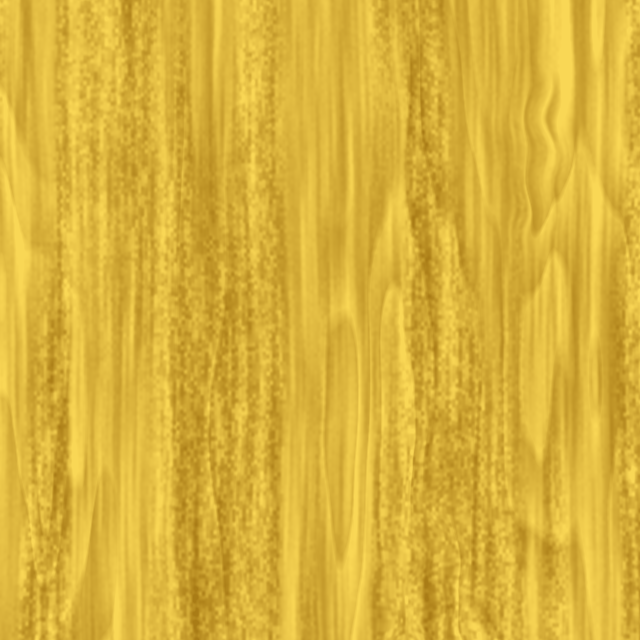
This texture is drawn by a Shadertoy shader. Its source:

```glsl
// Golden yellow wood with fine vertical grain, elongated eyes and rough fibre bands.
#define DARK vec3(0.72, 0.55, 0.13)
#define LIGHT vec3(0.95, 0.81, 0.31)
#define TONE 0.60
#define BAND_AMOUNT 0.24
#define STREAK_AMOUNT 0.34
#define FINE_AMOUNT 0.32
#define FIBRE_AMOUNT 0.24
#define RING_AMOUNT 0.26
#define SPECKLE_AMOUNT 0.36
#define KNOT_WARP 0.009

float hash(ivec2 cell, int seed) {
    uint h = uint(cell.x) * 1597u ^ uint(cell.y) * 51749u ^ uint(seed) * 7919u;
    h = (h ^ (h >> 15)) * 73244475u;
    h = (h ^ (h >> 13)) * 73244475u;
    h ^= h >> 16;
    return float(h & 65535u) / 65535.0;
}

// One column of smooth noise, shifted so that streak ends do not line up.
float columnNoise(int column, float y, int seed) {
    y += 17.0 * hash(ivec2(column, 0), seed + 50);
    int row = int(floor(y));
    float f = smoothstep(0.0, 1.0, fract(y));
    return mix(hash(ivec2(column, row), seed), hash(ivec2(column, row + 1), seed), f);
}

// Smooth noise from -1 to 1.
float grain(vec2 p, int seed) {
    int column = int(floor(p.x));
    float f = smoothstep(0.0, 1.0, fract(p.x));
    float n = mix(columnNoise(column, p.y, seed), columnNoise(column + 1, p.y, seed), f);
    return 2.0 * n - 1.0;
}

// Soft rise and sharp fall across each contour of a stretched height field.
float growthRings(vec2 p) {
    float height = grain(p * vec2(13.0, 2.2), 11) + 0.35 * grain(p * vec2(30.0, 5.0), 12);
    float phase = fract(height * 1.7 + 0.3);
    return 2.0 * min(phase / 0.84, (1.0 - phase) / 0.16) - 1.0;
}

void mainImage(out vec4 fragColor, in vec2 fragCoord) {
    vec2 uv = fragCoord / iResolution.xy;

    // Gentle sway everywhere, tighter ripples around knots
    float knot = smoothstep(0.25, 0.75, grain(uv * vec2(6.0, 2.5) + 3.0, 1));
    vec2 p = uv;
    p.x += 0.006 * grain(uv * vec2(5.0, 3.0), 2);
    p.x += 0.0015 * grain(uv * vec2(24.0, 12.0), 3);
    p.x += KNOT_WARP * knot * grain(uv * vec2(26.0, 20.0), 4);

    // Grain from broad bands down to fibres
    float band = grain(p * vec2(15.0, 0.9), 5);
    float streak = grain(p * vec2(42.0, 1.8), 6);
    float fine = grain(p * vec2(88.0, 3.5), 7);
    float fibre = grain(p * vec2(165.0, 9.0), 8);
    float tone = TONE + BAND_AMOUNT * band + STREAK_AMOUNT * streak
               + FINE_AMOUNT * fine + FIBRE_AMOUNT * fibre;

    // Eyes and arches in some columns
    float ringMask = smoothstep(-0.3, 0.4, grain(uv * vec2(9.0, 1.5), 9));
    tone += RING_AMOUNT * ringMask * growthRings(p);

    // Rough speckle in the darker bands
    float rough = smoothstep(0.25, -0.45, band + 0.4 * streak);
    float speckle = grain(p * vec2(190.0, 150.0), 10) + 0.5 * grain(p * vec2(120.0, 45.0), 13);
    tone += SPECKLE_AMOUNT * mix(0.15, 1.0, rough) * speckle;

    // Compress the extremes softly
    float centred = tone - TONE;
    tone = TONE + centred / (1.0 + 0.25 * abs(centred));
    fragColor = vec4(mix(DARK, LIGHT, clamp(tone, -0.25, 1.12)), 1.0);
}
```
